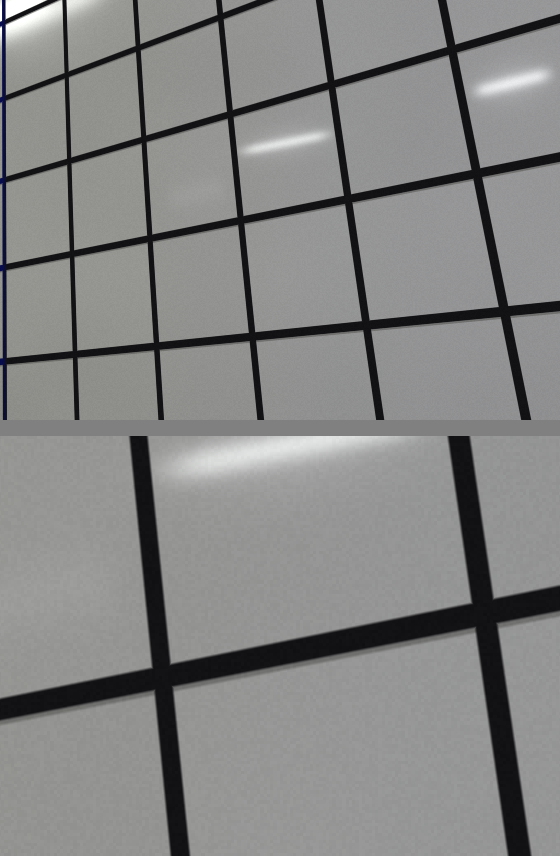
Top, the full canvas; bottom, a detail of the centre.
A WebGL 1 fragment shader for this pattern:

```glsl
precision highp float;
// A wall of pale glossy square tiles with black joints, seen at an angle.
// A projective map turns canvas points into tile coordinates; the joints are
// box distances there, and soft tilted streaks add reflected lamp light.

uniform vec2 u_resolution;

// Wall plane in homogeneous canvas units (height = 1)
const vec3 WALL_ORIGIN = vec3(0.1649, 0.6163, 1.0);
const vec3 WALL_RIGHT = vec3(0.1541, 0.0059, -0.0685);
const vec3 WALL_UP = vec3(-0.0002, 0.2359, 0.0376);

const vec2 JOINT_WIDTH = vec2(0.062, 0.068);  // in tiles
const float BEVEL_WIDTH = 0.014;              // in tiles
const float EDGE_BLUR = 0.0026;               // in canvas heights
const float GRAIN_SCALE = 384.0;
const float GRAIN_AMOUNT = 0.022;
const float TILE_VARIATION = 0.012;

const vec3 TILE_WARM = vec3(0.575, 0.578, 0.558);
const vec3 TILE_COOL = vec3(0.582, 0.583, 0.588);
const vec3 JOINT_COLOR = vec3(0.070, 0.068, 0.078);
const vec3 BEVEL_COLOR = vec3(0.36, 0.36, 0.35);
const vec3 LAMP_COLOR = vec3(0.98, 1.0, 1.0);
const vec3 FRINGE_COLOR = vec3(0.03, 0.05, 0.30);

float hash(vec2 p) {
  vec3 q = fract(vec3(p.xyx) * 0.1031);
  q += dot(q, q.yzx + 33.33);
  return fract((q.x + q.y) * q.z);
}

float valueNoise(vec2 p) {
  vec2 cell = floor(p);
  vec2 f = fract(p);
  f = f * f * (3.0 - 2.0 * f);
  float low = mix(hash(cell), hash(cell + vec2(1.0, 0.0)), f.x);
  float high = mix(hash(cell + vec2(0.0, 1.0)), hash(cell + 1.0), f.x);
  return mix(low, high, f.y);
}

// Canvas point to tile coordinates, by inverting the projection
vec2 wallCoord(vec2 p) {
  vec3 ray = vec3(p, 1.0);
  vec2 wall = vec2(dot(cross(WALL_UP, WALL_ORIGIN), ray),
                   dot(cross(WALL_ORIGIN, WALL_RIGHT), ray));
  return wall / dot(cross(WALL_RIGHT, WALL_UP), ray);
}

// Soft bar of light with a faint wider halo
float streak(vec2 p, vec2 center, float slope, float halfLength, float thickness) {
  vec2 along = normalize(vec2(1.0, slope));
  vec2 d = p - center;
  float t = dot(d, along) / halfLength;
  float s = dot(d, vec2(-along.y, along.x)) / thickness;
  float core = exp(-s * s) * (1.0 - smoothstep(0.55, 1.1, abs(t)));
  float halo = exp(-0.12 * s * s - 1.6 * t * t);
  return 0.8 * core + 0.2 * halo;
}

float reflections(vec2 p) {
  float light = 0.31 * streak(p, vec2(0.680, 0.660), 0.20, 0.120, 0.013);
  light += 0.34 * streak(p, vec2(1.220, 0.803), 0.25, 0.105, 0.018);
  light += 0.36 * streak(p, vec2(0.080, 0.960), 0.42, 0.210, 0.032);
  light += 0.40 * streak(p, vec2(0.035, 0.990), 0.42, 0.090, 0.030);
  light += 0.03 * streak(p, vec2(0.470, 0.540), 0.25, 0.080, 0.030);
  return light;
}

void main() {
  vec2 p = gl_FragCoord.xy / u_resolution.y;
  vec2 wall = wallCoord(p);

  // Edge softness in tile units follows the perspective
  float blur = max(EDGE_BLUR, 1.2 / u_resolution.y);
  vec2 soft = 0.5 * (abs(wallCoord(p + vec2(blur, 0.0)) - wall)
                   + abs(wallCoord(p + vec2(0.0, blur)) - wall));

  // Signed offset from the nearest joint centre on both axes
  vec2 offset = fract(wall + 0.5) - 0.5;
  vec2 edge = abs(offset) - 0.5 * JOINT_WIDTH;
  vec2 cover = 1.0 - smoothstep(-soft, soft, edge);
  float joint = max(cover.x, cover.y);

  // Tile face: slow colour drift, small variation per tile, mottling
  float right = smoothstep(0.0, 1.1, p.x);
  vec3 color = mix(TILE_WARM, TILE_COOL, right);
  color += TILE_VARIATION * (hash(floor(wall) + 17.0) - 0.5);
  color += 0.012 * (valueNoise(p * 6.0) - 0.5);
  color -= 0.02 * (1.0 - smoothstep(0.0, 0.4, p.y));
  color += LAMP_COLOR * reflections(p);

  // Thin grey bevel below each horizontal joint
  float below = -offset.y - 0.5 * JOINT_WIDTH.y;
  float bevel = smoothstep(-soft.y, soft.y, below)
              * (1.0 - smoothstep(-soft.y, soft.y, below - BEVEL_WIDTH));
  color = mix(color, BEVEL_COLOR, 0.65 * bevel);

  // Joints, with a cold fringe at the far left
  vec3 jointColor = mix(FRINGE_COLOR, JOINT_COLOR, smoothstep(0.004, 0.018, p.x));
  color = mix(color, jointColor, joint);

  // Fine grain, weaker on the dark joints
  float grain = hash(floor(p * GRAIN_SCALE)) - 0.5;
  color += GRAIN_AMOUNT * grain * mix(1.0, 0.6, joint);

  gl_FragColor = vec4(clamp(color, 0.0, 1.0), 1.0);
}
```
